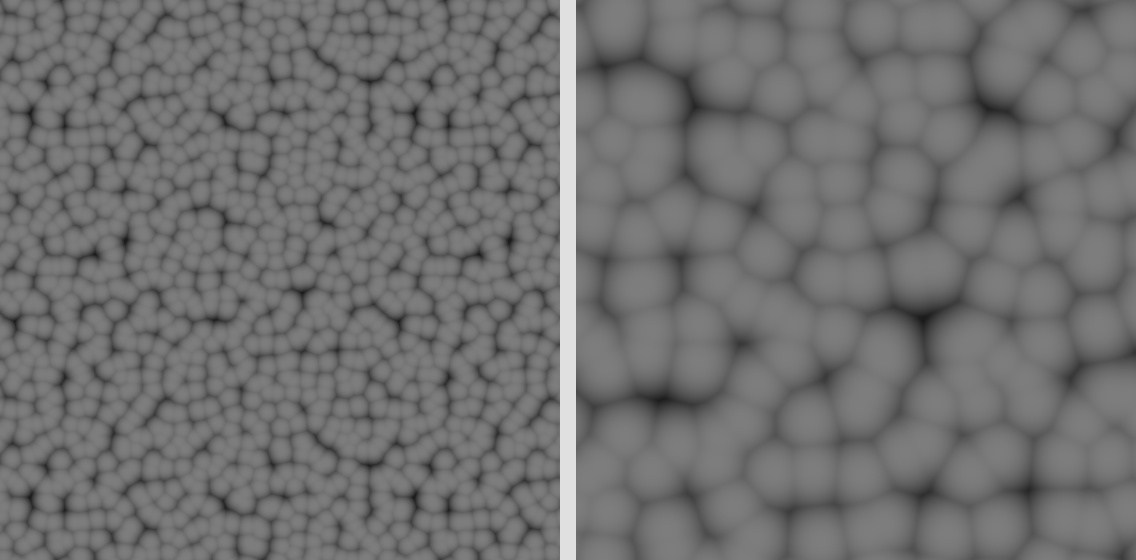
Left, the full canvas; right, a detail of the centre.
This texture is drawn by a Shadertoy shader. Its source:

```glsl
// Soft grey cellular texture: packed round grains with dark pits between them.

vec2 hash22(vec2 p) {
    vec3 q = fract(p.xyx * vec3(0.1031, 0.1030, 0.0973));
    q += dot(q, q.yzx + 33.33);
    return fract((q.xx + q.yz) * q.zy);
}

// Squared distance to the nearest grain centre, with softened creases.
float softCellDistance(vec2 p, float period) {
    vec2 cell = floor(p);
    vec2 local = p - cell;
    float sum = 0.0;
    for (int y = -1; y <= 1; y++) {
        for (int x = -1; x <= 1; x++) {
            vec2 offset = vec2(x, y);
            vec2 centre = offset + hash22(mod(cell + offset, period) + 7.0);
            vec2 d = centre - local;
            sum += exp(-24.0 * dot(d, d));
        }
    }
    return max(-log(sum) / 24.0, 0.0);
}

void mainImage(out vec4 fragColor, in vec2 fragCoord) {
    vec2 uv = fragCoord / iResolution.y;

    // The grain pattern repeats after 24 cells.
    float dist2 = softCellDistance(uv * 35.0, 24.0);

    // Flat grain tops that fall away into the pits.
    float grey = 0.49 - 0.35 * pow(dist2, 1.25);
    fragColor = vec4(vec3(max(grey, 0.11)), 1.0);
}
```
